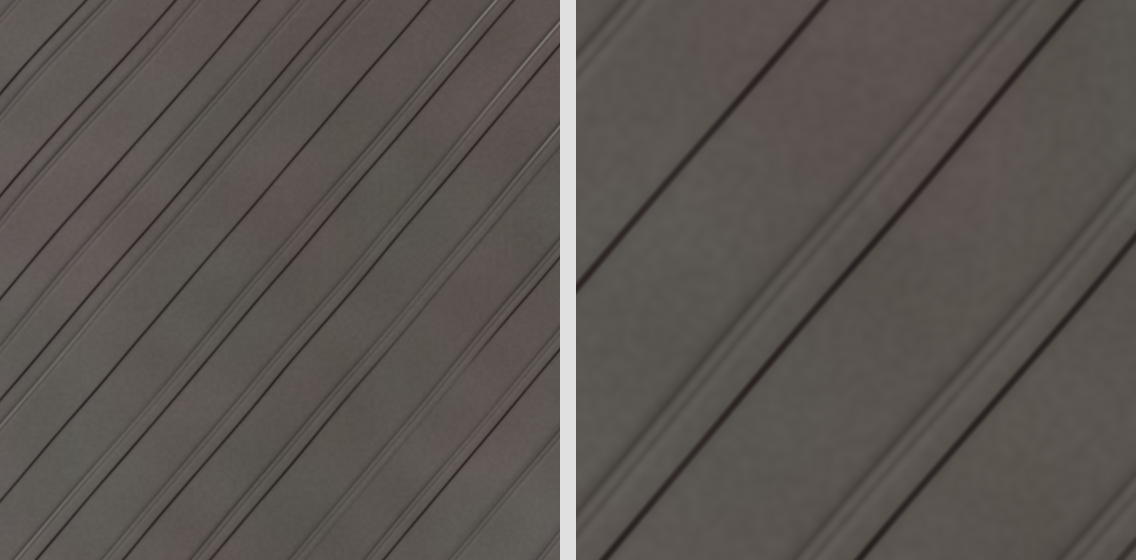
Left: the whole. Right: its middle third, enlarged.
Write a WebGL 1 fragment shader that draws this texture.

```glsl
precision highp float;
// Brown-grey ribbed sheet: eleven slanted seams that fan out slightly, each with a
// soft pressed groove beside it. A seam coordinate numbers the seams; its whole
// values are the dark lines, and formulas vary groove place, wear and glint.

uniform vec2 u_resolution;

const vec3 BASE_COLOR  = vec3(0.352, 0.329, 0.309);
const vec3 LIGHT_COLOR = vec3(0.385, 0.362, 0.350);
const vec3 WARM_TINT   = vec3(0.012, -0.004, 0.002);
const vec3 SEAM_COLOR  = vec3(0.155, 0.125, 0.120);
const vec3 SHADE_COLOR = vec3(0.225, 0.207, 0.195);
const vec3 GLINT_COLOR = vec3(0.510, 0.500, 0.480);

const vec2 SEAM_START   = vec2(-0.8646, 0.0117); // x of seam 0 at bottom and top
const vec2 SEAM_STEP    = vec2(0.1549, 0.1510);  // x spacing at bottom and top
const float SEAM_GAP    = 0.1165;  // spacing measured across the seams
const float SEAM_HALF   = 0.0019;  // half width of a dark seam
const float SEAM_BLUR   = 0.0013;
const float LAST_SEAM   = 10.0;
const float GROOVE_LOW  = 0.24;    // groove place after the upper-left seams
const float GROOVE_HIGH = 0.78;    // groove place before the lower-right seams
const float GRAIN       = 0.016;
const float MOTTLE      = 0.020;

vec2 hashGradient(vec2 p) {
  float a = 6.2832 * fract(sin(dot(p, vec2(127.1, 311.7))) * 43758.5);
  return vec2(cos(a), sin(a));
}

float gradientNoise(vec2 p) {
  vec2 i = floor(p), f = fract(p);
  vec2 w = f * f * f * (f * (f * 6.0 - 15.0) + 10.0);
  float a = dot(hashGradient(i), f);
  float b = dot(hashGradient(i + vec2(1, 0)), f - vec2(1, 0));
  float c = dot(hashGradient(i + vec2(0, 1)), f - vec2(0, 1));
  float d = dot(hashGradient(i + vec2(1, 1)), f - vec2(1, 1));
  return mix(mix(a, b, w.x), mix(c, d, w.x), w.y);
}

// Bell curve of the given width around a centre
float bell(float x, float center, float width) {
  float t = (x - center) / width;
  return exp(-t * t);
}

// Continuous seam number, with a slight bend in the upper-left corner
float seamCoordinate(vec2 p) {
  float n = (p.x - mix(SEAM_START.x, SEAM_START.y, p.y))
          / mix(SEAM_STEP.x, SEAM_STEP.y, p.y);
  n += 0.12 * (1.0 - smoothstep(0.0, 0.3, p.x)) * smoothstep(0.3, 1.0, p.y);
  n -= 0.10 * bell(n, 9.0, 0.58);
  return n + 0.018 * gradientNoise(p * 5.0);
}

// How dark a seam is at height y: two of them are partly worn away
float seamStrength(float seam, float y) {
  float eighth = bell(seam, 8.0, 0.2) * smoothstep(0.15, 0.50, y) * 0.65;
  float ninth = bell(seam, 9.0, 0.2) * (1.0 - smoothstep(0.32, 0.44, y)) * 0.85;
  return step(0.5, seam) * step(seam, LAST_SEAM + 0.5) * (1.0 - eighth - ninth);
}

vec3 sheetColor(vec2 p) {
  float light = 0.85 * (1.0 - smoothstep(0.0, 0.6, p.x));
  light += 0.9 * smoothstep(0.45, 0.0, distance(p, vec2(1.0, 0.0)));
  vec3 color = mix(BASE_COLOR, LIGHT_COLOR, clamp(light, 0.0, 1.0));
  color += WARM_TINT * (1.6 * gradientNoise(p * 4.0 + 7.0) + 0.6 * smoothstep(0.6, 1.0, p.y));
  color += MOTTLE * gradientNoise(p * 9.0 + 3.0);
  return color + GRAIN * (gradientNoise(p * 130.0) + 0.6 * gradientNoise(p * 61.0));
}

void main() {
  vec2 p = gl_FragCoord.xy / u_resolution;
  float pixel = 1.0 / min(u_resolution.x, u_resolution.y);
  float n = seamCoordinate(p);
  vec3 color = sheetColor(p);

  // Soft groove: a broad shadow, two thin creases and a lit ridge between them
  float cell = floor(n);
  float place = mix(GROOVE_LOW, GROOVE_HIGH, step(4.5, cell));
  place += 0.24 * bell(cell, 3.0, 0.5) + 0.06 * bell(cell, 8.0, 1.0);
  place += 0.05 * gradientNoise(vec2(cell * 3.7, p.y * 2.5));
  float g = (n - cell - place) * SEAM_GAP;
  float wear = 0.8 + 0.7 * gradientNoise(vec2(cell * 5.3 + 0.4, p.y * 4.0 + 1.5));
  float wide = 1.0 + 0.7 * step(9.5, cell);
  float thin = max(0.0018, 0.7 * pixel);
  float shade = 0.36 * bell(g, -0.004, 0.0055 * wide)
              + 0.36 * bell(g, -0.0035, thin) + 0.30 * bell(g, 0.0050, thin);
  color = mix(color, SHADE_COLOR, clamp(shade * wear, 0.0, 0.85));

  // Ridge glint, strongest toward the upper right and at the left edge
  float upperRight = smoothstep(1.45, 1.9, p.x + p.y) * step(4.5, cell) * step(cell, 7.5);
  float leftEdge = 0.4 * (1.0 - smoothstep(0.0, 0.3, p.x)) * step(3.5, cell);
  float glint = 0.14 + 0.75 * upperRight + leftEdge;
  color = mix(color, GLINT_COLOR, glint * bell(g, 0.0008, max(0.0021, 0.7 * pixel)));
  color = mix(color, GLINT_COLOR, 0.12 * bell(g, 0.0095, 0.003));

  // Dark seam with a faint soft shadow
  float seam = floor(n + 0.5);
  float d = abs(n - seam) * SEAM_GAP;
  float blur = SEAM_BLUR + 0.6 * pixel;
  float line = 1.0 - smoothstep(SEAM_HALF - blur, SEAM_HALF + blur, d);
  float strength = seamStrength(seam, p.y);
  strength *= 0.92 + 0.25 * gradientNoise(vec2(seam * 2.3, p.y * 14.0));
  color = mix(color, SHADE_COLOR, 0.22 * strength * bell(d, 0.0, 0.005));
  color = mix(color, SEAM_COLOR, clamp(line * strength, 0.0, 1.0));

  gl_FragColor = vec4(color, 1.0);
}
```
